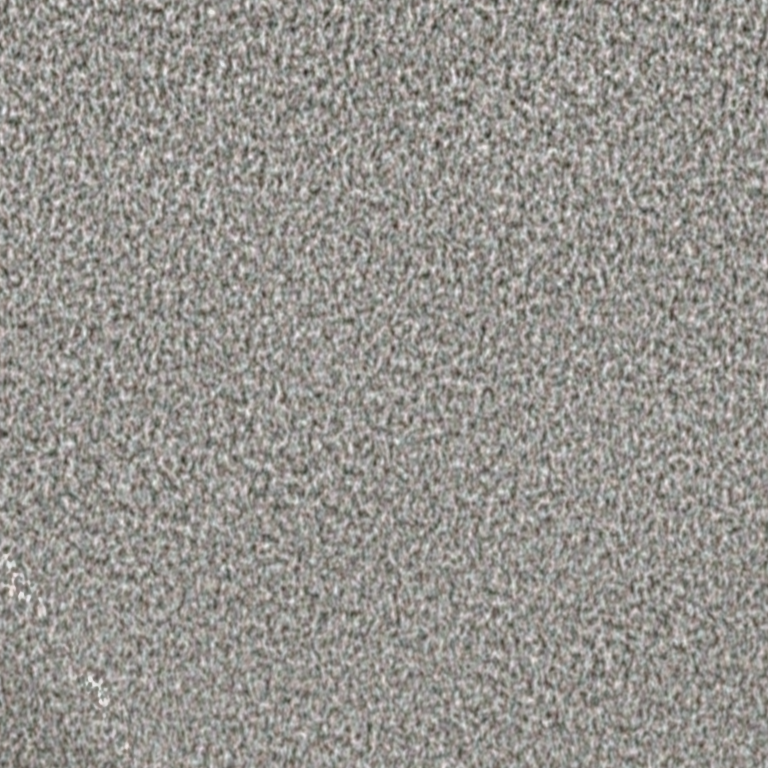
Give the GLSL for this texture, as a three.js fragment shader.

```glsl
// Grey, finely pebbled hide: small upright grains that lean slightly to the right.
// Layers of stretched gradient noise set the tone, with faint diagonal creases,
// upright brush lines, a weak colour speckle and a pale scuff at the lower left.

#define DARK_TONE vec3(0.37, 0.36, 0.33)
#define LIGHT_TONE vec3(0.76, 0.75, 0.74)
#define MEAN_TONE 0.56
#define CONTRAST 0.85
#define GRAIN_SCALE vec2(114.0, 78.0)
#define FINE_SCALE vec2(180.0, 128.0)
#define CREASE_SCALE vec2(100.0, 32.0)
#define BRUSH_SCALE vec2(125.0, 22.0)
#define GRAIN_LEAN 0.2
#define CREASE_LEAN -0.98
#define TINT_AMOUNT 0.045
#define SCUFF_GLOW 0.5

varying vec2 vUv;

// Random unit vector for a lattice corner
vec2 cornerGradient(vec2 cell) {
  vec3 h = fract(cell.xyx * vec3(0.1031, 0.1030, 0.0973));
  h += dot(h, h.yzx + 33.33);
  float angle = 6.28318 * fract((h.x + h.y) * h.z);
  return vec2(cos(angle), sin(angle));
}

// Gradient noise centred on zero
float gradientNoise(vec2 p) {
  vec2 cell = floor(p);
  vec2 f = p - cell;
  vec2 w = f * f * f * (f * (f * 6.0 - 15.0) + 10.0);
  vec2 e = vec2(1.0, 0.0);
  float a = dot(cornerGradient(cell), f);
  float b = dot(cornerGradient(cell + e.xy), f - e.xy);
  float c = dot(cornerGradient(cell + e.yx), f - e.yx);
  float d = dot(cornerGradient(cell + e.xx), f - e.xx);
  return mix(mix(a, b, w.x), mix(c, d, w.x), w.y);
}

// Noise with its long axis turned clockwise from upright by lean
float leaningNoise(vec2 p, float lean, vec2 scale, float seed) {
  float s = sin(lean);
  float c = cos(lean);
  vec2 q = vec2(c * p.x - s * p.y, s * p.x + c * p.y);
  return gradientNoise(q * scale + seed);
}

// Distance from p to the segment from a to b
float segmentDistance(vec2 p, vec2 a, vec2 b) {
  vec2 ab = b - a;
  float t = clamp(dot(p - a, ab) / dot(ab, ab), 0.0, 1.0);
  return length(p - a - ab * t);
}

void main() {
  // Gentle warp so that the rows do not run straight
  vec2 warp = vec2(gradientNoise(vUv * 22.0 + 7.0), gradientNoise(vUv * 22.0 + 71.0));
  vec2 p = vUv + 0.003 * warp;

  // Grains: pebbles, finer ones crossing them, and a small sparkle
  float relief = leaningNoise(p, GRAIN_LEAN, GRAIN_SCALE, 13.0);
  relief += 0.8 * leaningNoise(p, GRAIN_LEAN - 0.4, FINE_SCALE, 151.0);
  relief += 0.25 * leaningNoise(p, 0.5, FINE_SCALE * 1.35, 307.0);

  // Patches of diagonal creases, and upright lines strongest at the top
  float creasePatch = smoothstep(-0.05, 0.4, gradientNoise(vUv * 4.0 + 19.0));
  relief += 0.5 * creasePatch * leaningNoise(p, CREASE_LEAN, CREASE_SCALE, 43.0);
  float brushStrength = 0.4 * smoothstep(0.25, 1.0, vUv.y);
  relief += brushStrength * leaningNoise(p, 0.02, BRUSH_SCALE, 89.0);

  // Softer relief towards the bottom, with slight uneven shading
  float tone = MEAN_TONE + CONTRAST * mix(0.9, 1.08, vUv.y) * relief;
  tone += 0.06 * gradientNoise(vUv * 3.5 + 57.0);

  // Worn band: pale broken flecks, and shade in the corner below it
  vec2 scuffStart = vec2(0.0, 0.27);
  vec2 scuffEnd = vec2(0.19, 0.01);
  float scuffBand = 1.0 - smoothstep(0.0, 0.03, segmentDistance(p, scuffStart, scuffEnd));
  float scuffPatch = smoothstep(-0.1, 0.35, gradientNoise(vUv * 20.0 + 5.0));
  float flecks = smoothstep(-0.1, 0.4, relief);
  tone += SCUFF_GLOW * scuffBand * scuffPatch * flecks;
  float corner = 1.0 - smoothstep(0.1, 0.27, vUv.x * 1.35 + vUv.y);
  tone -= 0.13 * corner;

  // Neutral greys, warmer in the hollows, with red-green and blue speckle
  vec3 color = mix(DARK_TONE, LIGHT_TONE, clamp(tone, -0.5, 1.4));
  float redGreen = leaningNoise(p, GRAIN_LEAN, GRAIN_SCALE * 0.75, 211.0);
  float blueShift = leaningNoise(p, GRAIN_LEAN, GRAIN_SCALE * 0.65, 263.0);
  color += TINT_AMOUNT * (redGreen * vec3(1.0, -0.5, 0.0) + blueShift * vec3(-0.4, 0.0, 0.9));

  gl_FragColor = vec4(clamp(color, 0.0, 1.0), 1.0);
}
```
